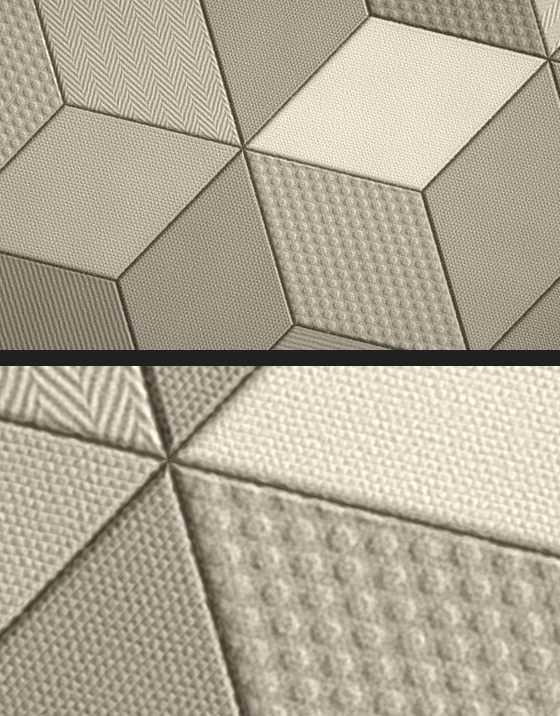
Top: the whole. Bottom: its middle third, enlarged.
This pattern is drawn by a Shadertoy shader. Its source:

```glsl
// Rhombus tiles of embossed cloth meeting in six-pointed stars, lit from the right.
#define EDGE 0.525               // rhombus side, in canvas heights
#define STAR vec2(0.694, 0.577)  // centre of one star
#define TURN 0.241               // clockwise turn of the tiling
#define LIGHT vec2(0.83, 0.56)   // light direction in the tiling frame
#define RELIEF 0.40              // strength of the relief shading
#define BEVEL 0.020              // width of the rounded tile rim
#define SEAM 0.009               // half width of the dark groove
#define THREAD 0.0200            // thread spacing of the weave
#define GRAIN 0.13               // strength of the fibre grain
#define VIGNETTE 0.22

const float PI = 3.14159;
const float ROOT3 = 1.73205;

// Cloth per tile: whole part is the kind (0 weave, 1 herringbone, 2 dots, 3 ribs),
// fraction is the tone.
const float SWATCH[24] = float[24](
    0.65, 0.66, 0.62, 3.61, 0.65, 0.60,
    0.62, 3.53, 0.59, 2.66, 0.64, 0.62,
    0.65, 0.69, 0.65, 0.85, 0.65, 0.68,
    2.67, 1.70, 0.62, 2.57, 1.80, 0.66);

struct Tile {
    vec2 id;     // doubled lattice position of the tile centre
    vec2 cloth;  // coordinates aligned with a tile side
    float rim;   // distance to the nearest side
};

vec2 gradientAt(vec2 cell) {
    vec2 h = vec2(dot(cell, vec2(127.1, 311.7)), dot(cell, vec2(269.5, 183.3)));
    return 2.0 * fract(sin(h) * 43758.5) - 1.0;
}

float gradientNoise(vec2 p) {
    vec2 i = floor(p), f = p - i, u = f * f * (3.0 - 2.0 * f);
    vec2 o = vec2(0.0, 1.0);
    float low = mix(dot(gradientAt(i), f), dot(gradientAt(i + o.yx), f - o.yx), u.x);
    float high = mix(dot(gradientAt(i + o), f - o), dot(gradientAt(i + 1.0), f - 1.0), u.x);
    return mix(low, high, u.y);
}

vec2 toLattice(vec2 p) {
    return vec2(p.x / 1.5, p.y / ROOT3 - p.x / 3.0);
}

// Nearest star centre, by rounding in cube coordinates
vec2 nearestStar(vec2 p) {
    vec2 a = toLattice(p);
    vec3 c = vec3(a, -a.x - a.y), r = round(c), e = abs(r - c);
    if (e.x > e.y && e.x > e.z) r.x = -r.y - r.z;
    else if (e.y > e.z) r.y = -r.x - r.z;
    return vec2(1.5 * r.x, ROOT3 * (r.y + 0.5 * r.x));
}

Tile findTile(vec2 p) {
    vec2 star = nearestStar(p), q = p - star;
    float sector = min(floor(mod(atan(q.y, q.x), 2.0 * PI) * 3.0 / PI), 5.0);
    float angle = (sector + 0.5) * PI / 3.0;
    vec2 axis = vec2(cos(angle), sin(angle));
    vec2 centre = star + axis * 0.5 * ROOT3;
    if (sector > 2.5) axis = -axis;
    vec2 r = p - centre;
    vec2 local = vec2(dot(r, axis), dot(r, vec2(-axis.y, axis.x)));
    vec2 side = vec2(0.5, 0.5 * ROOT3);
    return Tile(round(2.0 * toLattice(centre)),
                vec2(dot(local, side), dot(local, vec2(side.y, -side.x))),
                0.25 * ROOT3 - dot(abs(local), side));
}

float swatch(vec2 id) {
    ivec2 m = ivec2(mod(id + 2.0, vec2(6.0, 4.0)));
    return SWATCH[m.x + 6 * m.y];
}

// Rounded thread crossings in staggered rows along the tile side
float weave(vec2 c, float spacing) {
    vec2 g = c.yx / (spacing * vec2(1.0, 0.85));
    g.x += 0.5 * mod(floor(g.y), 2.0);
    vec2 s = cos(PI * (fract(g) - 0.5));
    return s.x * s.y;
}

float herringbone(vec2 c) {
    float zigzag = abs(fract(c.x / 0.16) - 0.5) * 0.16;
    return sin((c.y + 1.6 * zigzag) * 2.0 * PI / 0.046);
}

float dots(vec2 c) {
    vec2 g = c / vec2(0.070, 0.062);
    g.y += 0.5 * mod(floor(g.x), 2.0);
    return 1.0 - smoothstep(0.18, 0.46, length(fract(g) - 0.5));
}

float height(vec2 p) {
    Tile t = findTile(p);
    float look = swatch(t.id), kind = floor(look);
    float spacing = THREAD * (1.0 + 0.1 * gradientAt(t.id).x);
    vec2 c = t.cloth + 0.005 * gradientNoise(p * 22.0);
    float cloth = mix(0.0028, 0.0018, smoothstep(0.7, 0.85, fract(look))) * weave(c, spacing);
    if (kind == 1.0) cloth = 0.0018 * herringbone(c);
    if (kind == 2.0) cloth = 0.3 * cloth + 0.0056 * dots(c);
    if (kind == 3.0) cloth = 0.0013 * sin(c.x * 2.0 * PI / 0.028);
    cloth += 0.0015 * gradientNoise(p * 75.0);
    return smoothstep(0.0, BEVEL, t.rim) * (0.009 + cloth);
}

void mainImage(out vec4 fragColor, in vec2 fragCoord) {
    // Tiling frame: star at the origin, sides of length one
    vec2 p = (fragCoord / iResolution.y - STAR) / EDGE;
    p = mat2(cos(TURN), sin(TURN), -sin(TURN), cos(TURN)) * p;
    float pixel = 1.0 / (iResolution.y * EDGE);
    Tile t = findTile(p);

    // Cloth tone with mottling and fibre grain
    float tone = fract(swatch(t.id));
    tone += 0.02 * gradientNoise(p * 5.0) + GRAIN * gradientNoise(p * 130.0);

    // Relief: slope of the surface towards the light
    vec2 reach = LIGHT * 0.0035;
    tone += RELIEF * (height(p - reach) - height(p + reach)) / 0.007;

    // Frayed groove and the soft shade beside it
    float rim = t.rim + 0.007 * gradientNoise(p * 70.0);
    tone *= mix(0.46, 1.0, smoothstep(0.0, SEAM + 0.5 * pixel, rim));
    tone *= mix(0.90, 1.0, smoothstep(0.0, 0.045, t.rim));

    vec2 v = fragCoord / iResolution.xy - vec2(0.55, 0.6);
    tone *= 1.03 - VIGNETTE * dot(v, v);
    vec3 color = tone + vec3(0.035, 0.0, -0.07) * smoothstep(0.0, 0.4, tone);
    fragColor = vec4(clamp(color, 0.0, 1.0), 1.0);
}
```
